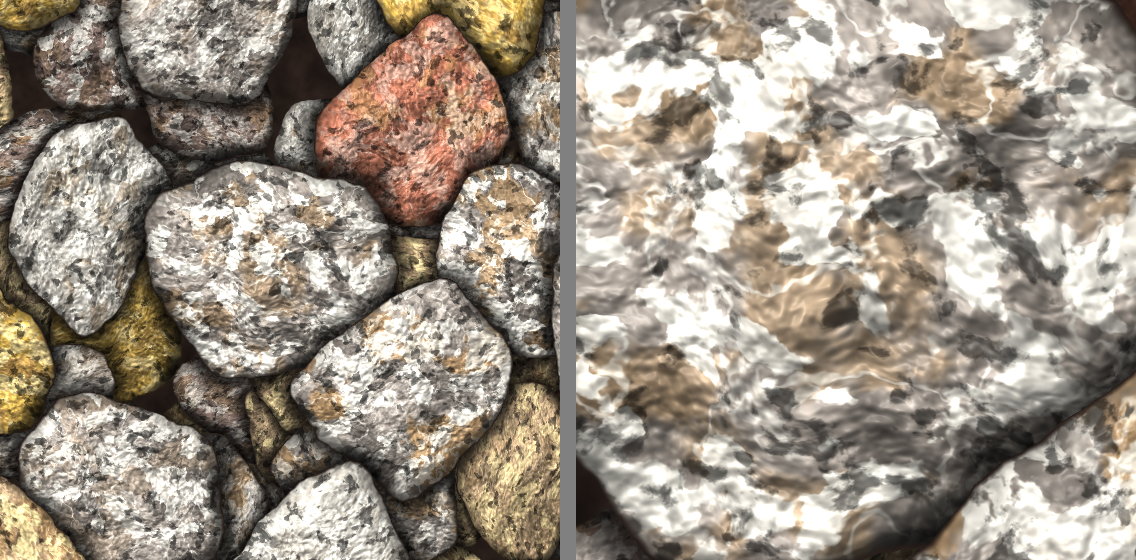
Left: the whole. Right: its middle third, enlarged.
Write a Shadertoy shader that draws this texture.

```glsl
const float TAU = 6.2832;
const int LAYERS = 3;
const int SIDES = 7;
const int FACETS = 4;
const float CELL_SMALL = 0.22;     // grid size of the lowest layer
const float CELL_STEP = 0.07;      // growth per layer
const float CORNER = 11.0;         // sharpness of outline corners
const float ROUGHNESS = 0.19;
const float GRIT = 0.022;
const float WOBBLE = 0.034;
const float SLOPE_STEP = 0.002;
const vec3 LIGHT = vec3(-0.28, 0.52, 0.80);
const vec3 GAP = vec3(0.14, 0.105, 0.09);
const vec3 TAUPE = vec3(0.62, 0.585, 0.55);
const vec3 UMBER = vec3(0.57, 0.49, 0.45);
const vec3 TAN = vec3(0.74, 0.63, 0.49);
const vec3 PALE = vec3(0.74, 0.72, 0.68);
const vec3 RUST = vec3(0.68, 0.43, 0.34);
const vec3 GOLD = vec3(0.84, 0.69, 0.34);
const vec3 CHALK = vec3(0.92, 0.91, 0.87);
const vec3 CREAM = vec3(0.95, 0.87, 0.63);
const vec3 OCHRE = vec3(0.66, 0.51, 0.33);

float hash(vec2 p) {
    return fract(sin(dot(p, vec2(127.1, 311.7))) * 43758.5453);
}

float noise(vec2 p) {
    vec2 i = floor(p), f = fract(p);
    f = f * f * (3.0 - 2.0 * f);
    float low = mix(hash(i), hash(i + vec2(1, 0)), f.x);
    float high = mix(hash(i + vec2(0, 1)), hash(i + vec2(1, 1)), f.x);
    return mix(low, high, f.y);
}

float fbm(vec2 p) {
    float sum = 0.0, amp = 0.5;
    for (int i = 0; i < 5; i++) {
        sum += amp * noise(p);
        p = mat2(1.6, 1.2, -1.2, 1.6) * p + 3.7;
        amp *= 0.52;
    }
    return sum;
}

// Rounded irregular polygon: 1 on the outline, smaller inside
float outline(vec2 q, vec2 seed) {
    float sum = 0.0;
    for (int k = 0; k < SIDES; k++) {
        vec2 key = seed + float(k) * vec2(1.7, 3.1);
        float a = TAU * (float(k) + 0.75 * hash(key)) / float(SIDES);
        float reach = mix(0.8, 1.15, hash(key + 9.3));
        sum += exp(CORNER * (dot(q, vec2(cos(a), sin(a))) / reach - 1.0));
    }
    return 1.0 + log(sum) / CORNER;
}

// Dome cut by tilted planes, with a rough skin
float relief(vec2 q, vec2 seed) {
    float g = outline(q, seed);
    float h = 0.62 * sqrt(max(1.06 - g * g * g * g, 0.0));
    for (int k = 0; k < FACETS; k++) {
        vec2 key = seed + float(k) * vec2(2.3, 1.1) + 21.0;
        float a = TAU * hash(key);
        float tilt = mix(0.1, 0.45, hash(key + 4.1));
        float plane = mix(0.48, 0.7, hash(key + 7.7)) + tilt * dot(q, vec2(cos(a), sin(a)));
        float blend = clamp(0.5 + (plane - h) / 0.1, 0.0, 1.0);
        h = mix(plane, h, blend) - 0.05 * blend * (1.0 - blend);
    }
    return h + ROUGHNESS * fbm(q * 3.5 + seed) + GRIT * noise(q * 27.0 + seed);
}

vec3 mineral(vec2 q, vec2 seed) {
    float kind = hash(seed + 5.5);
    vec3 base = kind < 0.28 ? TAUPE : kind < 0.50 ? UMBER : kind < 0.70 ? TAN
              : kind < 0.84 ? PALE : kind < 0.94 ? RUST : GOLD;
    bool warm = kind >= 0.50 && kind < 0.70 || kind >= 0.94;
    float crustAmount = kind >= 0.84 && kind < 0.94 ? 0.3 : mix(0.5, 0.9, hash(seed + 8.8));

    // Broad stains
    float patches = fbm(q * 3.0 + seed + 11.0);
    vec3 col = mix(base, base * 0.62, 0.8 * smoothstep(0.50, 0.62, patches));
    float stain = smoothstep(0.50, 0.62, fbm(q * 3.2 + seed + 40.0));
    col = mix(col, OCHRE, 0.7 * hash(seed + 2.2) * stain);

    // Chalky crust, veins, pits and grain
    vec3 crust = warm ? CREAM : CHALK;
    float crustMask = smoothstep(0.51, 0.57, fbm(q * 6.5 + seed + 23.0));
    float vein = 1.0 - smoothstep(0.005, 0.035, abs(fbm(q * 3.5 + seed + 31.0) - 0.48));
    col = mix(col, crust, crustAmount * max(crustMask, 0.65 * vein));
    float pits = smoothstep(0.58, 0.70, fbm(q * 11.0 + seed + 61.0));
    col *= 1.0 - 0.5 * pits;
    return col * (0.62 + 0.5 * fbm(q * 9.0 + seed) + 0.3 * noise(q * 38.0 + seed));
}

void mainImage(out vec4 fragColor, in vec2 fragCoord) {
    vec2 uv = fragCoord / iResolution.y;
    vec2 pos = uv + WOBBLE * (vec2(fbm(uv * 11.0), fbm(uv * 11.0 + 50.0)) - 0.5);

    // Pile the stones layer by layer, keeping the topmost
    mat2 topFrame = mat2(1.0);
    vec2 topQ = vec2(0.0), topSeed = vec2(0.0);
    float topEdge = 2.0, topSize = 1.0, depth = 0.5, shadow = 1.0;
    for (int layer = 0; layer < LAYERS; layer++) {
        float level = float(layer);
        float size = CELL_SMALL + CELL_STEP * level;
        float turn = 0.4 + 0.9 * level;
        mat2 grid = mat2(cos(turn), sin(turn), -sin(turn), cos(turn));
        vec2 g = grid * pos / size + 13.0 * level + 4.3;
        for (int n = 0; n < 9; n++) {
            vec2 cell = floor(g) + vec2(n % 3, n / 3) - 1.0;
            vec2 seed = 50.0 * vec2(hash(cell + 0.3), hash(cell + 17.9));
            if (hash(seed) > 1.0 - 0.17 * level) continue;
            vec2 center = cell + 0.5 + 0.44 * (vec2(hash(seed + 1.0), hash(seed + 2.0)) - 0.5);
            float radius = mix(0.43, 0.58, hash(seed + 3.0)) + 0.07 * max(1.0 - level, 0.0);
            float stretch = mix(1.0, 1.25, hash(seed + 4.0));
            float a = TAU * hash(seed + 6.0);
            mat2 frame = mat2(cos(a) / stretch, sin(a) * stretch, -sin(a) / stretch, cos(a) * stretch);
            vec2 q = frame * (g - center) / radius;
            if (dot(q, q) > 4.0) continue;
            float edge = outline(q, seed);
            shadow = min(shadow, mix(0.22, 1.0, smoothstep(0.98, 1.24, edge)));
            if (edge < 1.0) {
                topQ = q; topSeed = seed; topEdge = edge;
                topSize = radius * size;
                topFrame = frame * grid / topSize;
                depth = 0.82 + 0.1 * level;
                shadow = 1.0;
            }
        }
    }

    // Light the visible stone
    vec3 col = GAP * (0.5 + fbm(uv * 30.0));
    if (topEdge < 1.0) {
        float h = relief(topQ, topSeed);
        float hx = relief(topQ + topFrame * vec2(SLOPE_STEP, 0.0), topSeed);
        float hy = relief(topQ + topFrame * vec2(0.0, SLOPE_STEP), topSeed);
        vec2 slope = vec2(hx - h, hy - h) * topSize / SLOPE_STEP;
        vec3 normal = normalize(vec3(-slope, 1.0));
        vec3 light = normalize(LIGHT);
        float diffuse = 0.56 + 0.72 * max(dot(normal, light), 0.0);
        float sheen = 0.12 * pow(max(dot(normal, normalize(light + vec3(0, 0, 1))), 0.0), 24.0);
        float rim = 1.0 - 0.25 * smoothstep(0.86, 1.0, topEdge);
        vec3 lit = (mineral(topQ, topSeed) * diffuse + sheen) * rim * depth * shadow;
        col = mix(col, lit, 1.0 - smoothstep(0.975, 1.0, topEdge));
    }
    fragColor = vec4(clamp(col, 0.0, 1.0), 1.0);
}
```
